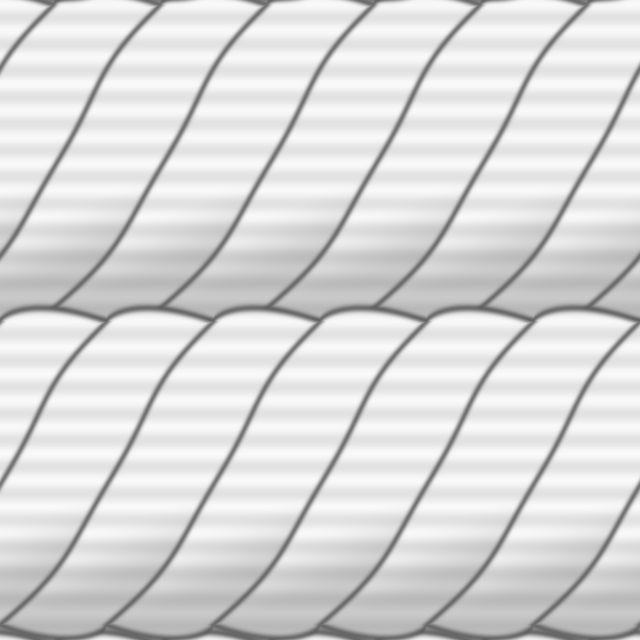
A three.js fragment shader for this pattern:

```glsl
// Two rows of twisted rope, six slanted strands across each, in soft greys with fine banding.
varying vec2 vUv;

const float STRAND_LENGTH = 0.948;

// Height of a strand's rounded end, t runs from 0 to 1 across the strand.
float roundedEnd(float t) {
  float u = pow(t, 0.72);
  return 0.168 * u * (1.0 - u);
}

// Sideways travel of a seam, in strand widths, from its top (s = 0) to its foot (s = 1).
float seamTravel(float s) {
  float a = 3.14159265 * s;
  return 2.0 * (s - 0.033 * sin(a) + 0.055 * sin(2.0 * a) + 0.015 * sin(4.0 * a));
}

// Horizontal bands, with a shadow that climbs higher on the right of each strand.
float strandShade(float y, float across) {
  float shadow = smoothstep(0.59, 0.89, y + 0.14 * (across - 0.5));
  float band = cos(6.2831853 * (y - 0.039) / 0.083);
  return mix(0.93, 0.755, shadow) - mix(0.045, 0.032, shadow) * band;
}

// Lays one row of strands over the shade below; p is in strand widths and row heights, y down.
float layRow(float below, vec2 p, vec2 start) {
  float x = p.x - start.x;
  float y = mod(p.y - start.y + 0.2, 2.0) - 0.2;
  float s = clamp(y / STRAND_LENGTH, 0.0, 1.0);
  float across = fract(x + seamTravel(s));

  // Signed distance to the scalloped outline, positive inside
  float t = fract(x);
  float top = y + roundedEnd(t);
  float foot = STRAND_LENGTH + roundedEnd(1.0 - t) - y;
  float edge = 0.9 * min(top, foot);
  float inside = smoothstep(-0.004, 0.004, edge);

  // Distance to the nearest seam, corrected for its slant
  float slope = (seamTravel(s + 0.01) - seamTravel(s - 0.01)) / (0.06 * STRAND_LENGTH);
  float seam = min(across, 1.0 - across) / 3.0 / sqrt(1.0 + slope * slope);

  // Soft dark lines
  float seamInk = inside * exp(-pow(seam / 0.0095, 2.0));
  float edgeInk = exp(-pow(abs(edge) / 0.0105, 2.0));
  float shade = mix(below, strandShade(y, across), inside);
  return mix(shade, 0.36, 0.85 * max(seamInk, edgeInk));
}

void main() {
  vec2 p = vec2(6.0 * vUv.x, 2.0 * (1.0 - vUv.y));
  float shade = layRow(0.7, p, vec2(0.5, 0.016));
  shade = layRow(shade, p, vec2(0.0, 1.005));
  gl_FragColor = vec4(vec3(shade), 1.0);
}
```
